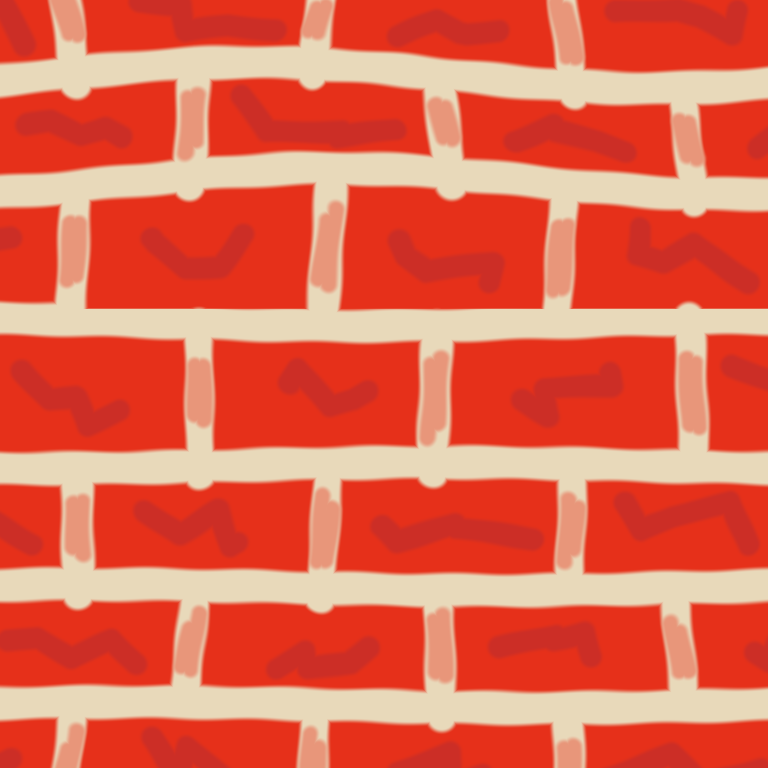
A WebGL 1 fragment shader for this pattern:

```glsl
precision highp float;
// Hand-painted red brick wall: wavy cream mortar, dark scribbles and salmon streaks.
uniform vec2 u_resolution;

float hash(vec2 p) {
  return fract(sin(dot(p, vec2(41.3, 289.1))) * 4375.85);
}

float segment(vec2 p, vec2 a, vec2 b) {
  vec2 ab = b - a;
  return length(p - a - ab * clamp(dot(p - a, ab) / dot(ab, ab), 0.0, 1.0));
}

// Soft painted edge
float paint(float d) {
  return 1.0 - smoothstep(-0.004, 0.004, d);
}

// Centre height of a mortar bed: uneven spacing plus a slow wave, stronger higher up
float bedHeight(float bed, float x) {
  float level = 0.082 + 0.164 * bed - 0.0194 * sin(1.257 * bed) + 0.008 * sin(1.885 * bed);
  float sway = 0.004 + 0.013 * smoothstep(2.8, 4.0, bed);
  return level + sway * sin(6.0 * x + 2.0 * sin(2.42 * bed + 0.27));
}

// Staggered vertical joints with small shifts
float jointX(float row, float i) {
  return 0.1 + 0.316 * i + 0.157 * mod(row, 2.0) + 0.026 * (hash(vec2(i, row)) - 0.5);
}

// Zigzag brush mark inside one brick
float scribble(vec2 p, vec2 id, float height) {
  float reach = mix(0.05, 0.085, hash(id + 3.7));
  float d = 1.0;
  vec2 previous = vec2(0.0);
  for (int k = 0; k < 5; k++) {
    float t = float(k);
    vec2 jitter = vec2(hash(id + t * 1.7 + 9.1), hash(id + t * 2.3 + 5.3)) - 0.5;
    vec2 point = vec2(reach * (t * 0.5 - 1.0) + 0.06 * jitter.x, 0.55 * height * jitter.y);
    if (k > 0) d = min(d, segment(p, previous, point));
    previous = point;
  }
  return d - 0.0145;
}

void main() {
  vec2 uv = gl_FragCoord.xy / u_resolution;
  // Brush wobble from layered sines
  vec2 p = uv + 0.0012 * vec2(sin(uv.y * 61.0 + 3.0 * sin(uv.x * 23.0)),
                              sin(uv.x * 47.0 + 2.0 * sin(uv.y * 31.0)));
  float mortar = 0.0;
  float scribbles = 0.0;
  float streaks = 0.0;

  // Horizontal beds; one is cut off flat along its top
  for (int b = 0; b < 6; b++) {
    float bed = float(b);
    float cover = paint(abs(p.y - bedHeight(bed, p.x)) - 0.0215);
    if (b == 3 && uv.x > 0.1) cover *= 1.0 - smoothstep(0.597, 0.599, uv.y);
    mortar = max(mortar, cover);
  }

  // Joints, streaks and brick marks, row by row from the bottom
  for (int r = 0; r < 7; r++) {
    float row = float(r);
    for (int n = -1; n < 3; n++) {
      float i = float(n);
      vec2 id = vec2(i, row);
      float x = jointX(row, i);
      float low = bedHeight(row - 1.0, x);
      float high = bedHeight(row, x);
      float height = high - low - 0.043;
      float lean = 0.022 * (hash(id + 1.9) - 0.5);

      // Joint, sometimes poking out below its bed
      float poke = r == 4 ? 0.0 : 0.013 * step(0.4, hash(id + 6.2));
      vec2 foot = vec2(x - lean, low - poke);
      vec2 head = vec2(x + lean, high);
      float width = 0.020 + 0.004 * (hash(id + 2.6) - 0.5);
      mortar = max(mortar, paint(segment(p, foot, head) - width));

      // Two overlapping salmon strokes on the joint
      for (int s = 0; s < 2; s++) {
        float side = float(s) * 2.0 - 1.0;
        float span = height * mix(0.2, 0.36, hash(id + side * 3.1));
        vec2 mid = vec2(x + 0.006 * side,
                        0.5 * (low + high) + 0.15 * height * (hash(id + side * 4.3) - 0.65));
        vec2 along = vec2(lean * 0.7, span);
        streaks = max(streaks, paint(segment(p, mid - along, mid + along) - 0.0105));
      }

      // Dark mark at the brick centre
      float centreX = 0.5 * (x + jointX(row, i + 1.0));
      vec2 centre = vec2(centreX, 0.5 * (bedHeight(row - 1.0, centreX) + bedHeight(row, centreX)));
      scribbles = max(scribbles, paint(scribble(p - centre, id, height)));
    }
  }

  vec3 color = mix(vec3(0.90, 0.19, 0.10), vec3(0.80, 0.18, 0.15), scribbles);
  color = mix(color, vec3(0.91, 0.85, 0.73), mortar);
  color = mix(color, vec3(0.91, 0.59, 0.48), streaks);
  gl_FragColor = vec4(color, 1.0);
}
```
